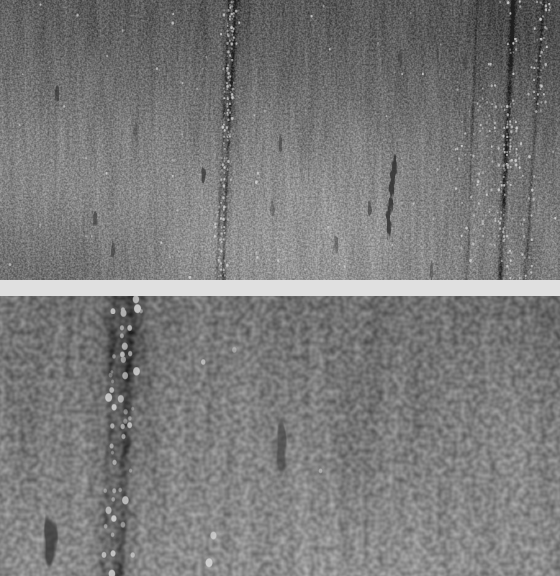
Top, the full canvas; bottom, a detail of the centre.
Give the GLSL for this texture, as a Shadertoy shader.

```glsl
// Worn grey sheet metal: a soft light gradient under fine grain and faint
// vertical streaks, cut by slanted dark grooves, with ragged dark flecks
// and bright specks gathered along the damage. Units: canvas height = 1.

const float MAIN_GROOVE = 0.0;
const vec2 MAIN_ENDS  = vec2(0.786, 0.831);  // x at bottom, x at top
const vec2 DEEP_ENDS  = vec2(1.786, 1.832);
const vec2 EDGE_ENDS  = vec2(1.875, 1.942);
const vec2 FAINT_ENDS = vec2(1.666, 1.706);

// Integer hash: two values from 0 to 1 for each lattice cell.
vec2 hash2(vec2 cell) {
    uvec2 v = uvec2(ivec2(cell) + 4096);
    v = v * 1664525u + 1013904223u;
    v.x += v.y * 1664525u;
    v.y += v.x * 1664525u;
    v ^= v >> 16u;
    v.x += v.y * 1664525u;
    v.y += v.x * 1664525u;
    v ^= v >> 16u;
    return vec2(v & 65535u) / 65535.0;
}

float cornerSlope(vec2 cell, vec2 offset) {
    float angle = 6.28318 * hash2(cell).x;
    return dot(vec2(cos(angle), sin(angle)), offset);
}

// Gradient noise, roughly -0.7 to 0.7.
float noise(vec2 p) {
    vec2 i = floor(p), f = p - i;
    vec2 u = f * f * f * (f * (f * 6.0 - 15.0) + 10.0);
    vec2 e = vec2(1.0, 0.0);
    return mix(mix(cornerSlope(i, f), cornerSlope(i + e, f - e), u.x),
               mix(cornerSlope(i + e.yx, f - e.yx),
                   cornerSlope(i + e.xx, f - e.xx), u.x), u.y);
}

float bell(float d, float width) {
    return exp(-d * d / (width * width));
}

// Signed horizontal distance to a slightly wavering groove line.
float grooveOffset(vec2 p, vec2 ends) {
    float waver = 0.006 * noise(vec2(ends.x * 31.0, p.y * 3.0));
    return p.x - mix(ends.x, ends.y, p.y) - waver;
}

// Dark line whose depth varies along its length.
float groove(vec2 p, float offset, float width, float seed) {
    float wear = 0.85 + 0.7 * noise(vec2(seed, p.y * 14.0));
    return bell(offset, width) * wear;
}

float sheetLight(vec2 p) {
    float fall = 1.0 - smoothstep(0.25, 1.1, p.y + 0.07 * (p.x - 0.8));
    float light = mix(0.345, 0.525, fall);
    light += 0.06 * bell(length((p - vec2(1.08, 0.15)) * vec2(0.8, 1.0)), 0.3);
    light -= 0.10 * (1.0 - smoothstep(0.0, 0.35, p.y))
                  * (1.0 - smoothstep(0.1, 0.8, p.x));
    return light - 0.05 * smoothstep(1.4, 1.9, p.x);
}

// Chance of a bright speck at a place.
float speckDensity(vec2 p) {
    float clump = clamp(0.55 + 1.5 * noise(p * vec2(9.0, 7.0)), 0.0, 1.0);
    float patchy = bell(length((p - vec2(1.74, 0.42)) / vec2(0.07, 0.25)), 1.0);
    float chance = 0.42 * bell(grooveOffset(p, MAIN_ENDS), 0.016);
    chance += 0.26 * clump * bell(grooveOffset(p, DEEP_ENDS) - 0.008, 0.022);
    chance += 0.30 * clump * bell(grooveOffset(p, EDGE_ENDS), 0.022);
    return 0.004 + chance + 0.24 * clump * patchy;
}

// One jittered round dot per chosen cell.
float specks(vec2 p, float cells, float seed, float pixel) {
    vec2 cell = floor(p * cells);
    vec2 pick = hash2(cell + seed);
    vec2 centre = (cell + 0.3 + 0.4 * hash2(cell + seed + 517.0)) / cells;
    float radius = mix(0.12, 0.26, pick.y) / cells;
    float dot1 = 1.0 - smoothstep(radius - 0.5 * pixel, radius + pixel,
                                  length((p - centre) * vec2(1.0, 0.8)));
    float chosen = step(pick.x, speckDensity((cell + 0.5) / cells));
    return dot1 * chosen * mix(0.4, 1.0, pick.y);
}

// Ragged upright fleck.
float fleck(vec2 p, vec2 centre, vec2 size) {
    float d = length((p - centre) / size) + 0.8 * noise(p * vec2(110.0, 38.0));
    return 1.0 - smoothstep(0.6, 1.15, d);
}

float flecks(vec2 p) {
    float dark = 0.0;
    for (int i = 0; i < 6; i++) {  // chain along one broken scar
        vec2 h = hash2(vec2(i, 71));
        vec2 centre = mix(vec2(1.385, 0.19), vec2(1.412, 0.41), float(i) / 5.0);
        dark = max(dark, fleck(p, centre + 0.008 * (h - 0.5),
                               vec2(0.010, mix(0.022, 0.045, h.y))));
    }
    for (int i = 0; i < 13; i++) {  // loose flecks, denser low down
        vec2 h = hash2(vec2(i, 23));
        vec2 centre = vec2(mix(0.1, 1.75, (float(i) + h.x) / 13.0), h.y * h.y);
        float strength = mix(0.35, 0.9, hash2(vec2(i, 37)).x);
        dark = max(dark, strength * fleck(p, centre, vec2(0.008, 0.03)));
    }
    return dark;
}

void mainImage(out vec4 fragColor, in vec2 fragCoord) {
    float pixel = 1.0 / iResolution.y;
    vec2 p = fragCoord * pixel;

    // Sheet, streaks and grain
    float grey = sheetLight(p);
    grey += 0.045 * noise(p * vec2(16.0, 2.5)) + 0.065 * noise(p * vec2(58.0, 5.0));
    grey += 0.12 * noise(p * vec2(113.0, 97.0)) + 0.14 * noise(p * 171.0 + 40.0);

    // Grooves: one broad double cut and three narrow ones
    float cut = grooveOffset(p, MAIN_ENDS) - MAIN_GROOVE;
    grey -= 0.10 * groove(p, cut - 0.004, mix(0.018, 0.030, p.y), 2.3);
    grey -= 0.17 * groove(p, cut - 0.008, 0.006, 5.7);
    grey -= 0.12 * groove(p, cut + 0.013, 0.005, 8.1);
    grey -= 0.27 * groove(p, grooveOffset(p, DEEP_ENDS), 0.009, 11.4);
    grey -= 0.14 * groove(p, grooveOffset(p, EDGE_ENDS), 0.006, 14.9);
    grey -= 0.12 * groove(p, grooveOffset(p, FAINT_ENDS), 0.005, 17.2);

    // Damage and glints
    grey = mix(grey, 0.19, 0.85 * flecks(p));
    float glint = max(specks(p, 67.0, 0.0, pixel), specks(p, 93.0, 211.0, pixel));
    grey = mix(max(grey, 0.12), 0.86, 0.85 * glint);

    fragColor = vec4(vec3(grey), 1.0);
}
```
